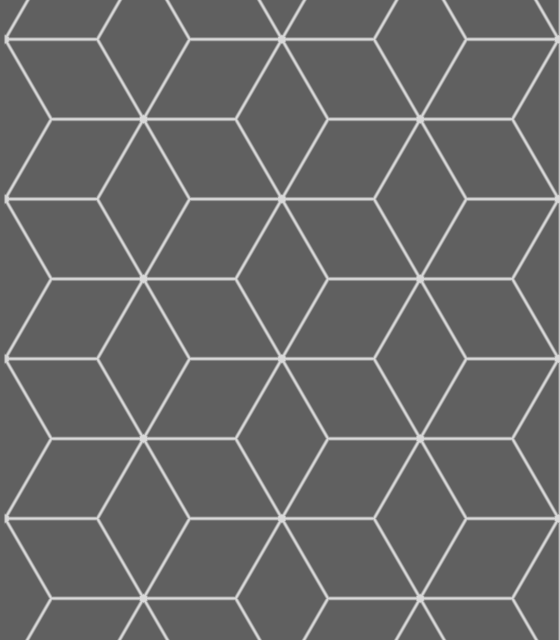
Reproduce this pattern procedurally as a Shadertoy shader.

```glsl
// Rhombille tiling: pale six-spoke stars joined into diamonds on flat grey
#define PERIOD 0.2496                // vertical star spacing, in canvas heights
#define STAR_ORIGIN vec2(0.4404, 0.4394)
#define LINE_WIDTH 0.0046
#define DOT_RADIUS 0.0070
#define EDGE_SOFTNESS 0.0021
#define LEFT_MARGIN 0.0072           // plain strip at the left side
#define RIGHT_RULE 0.0018            // thin pale rule at the right side
#define GROUND_COLOR vec3(0.378)
#define LINE_COLOR vec3(0.850)

const float SQRT3 = 1.7320508;

// Offset from the nearest star centre on a staggered lattice
vec2 nearestStar(vec2 p) {
    vec2 cell = PERIOD * vec2(SQRT3, 1.0);
    vec2 a = (fract(p / cell + 0.5) - 0.5) * cell;
    vec2 b = (fract(p / cell) - 0.5) * cell;
    return dot(a, a) < dot(b, b) ? a : b;
}

// Distance to the six spokes, which end at the corners of the hexagonal cell
float spokeDistance(vec2 p) {
    p = abs(p);
    float diagonal = abs(dot(p, vec2(0.5 * SQRT3, -0.5)));
    return min(p.y, diagonal);
}

void mainImage(out vec4 fragColor, in vec2 fragCoord) {
    vec2 uv = fragCoord / iResolution.y;
    float rightSide = iResolution.x / iResolution.y;
    float soft = max(EDGE_SOFTNESS, 0.75 / iResolution.y);

    // Spokes with a small round hub at each star
    vec2 star = nearestStar(uv - STAR_ORIGIN);
    float spokes = spokeDistance(star) - 0.5 * LINE_WIDTH;
    float hub = length(star) - DOT_RADIUS;
    float ink = 1.0 - smoothstep(-soft, soft, min(spokes, hub));

    // Lines stop at the left margin and meet a rule on the right
    ink *= smoothstep(LEFT_MARGIN - soft, LEFT_MARGIN + soft, uv.x);
    float rule = smoothstep(-soft, soft, uv.x - rightSide + RIGHT_RULE);
    ink = max(ink, rule);

    fragColor = vec4(mix(GROUND_COLOR, LINE_COLOR, ink), 1.0);
}
```
